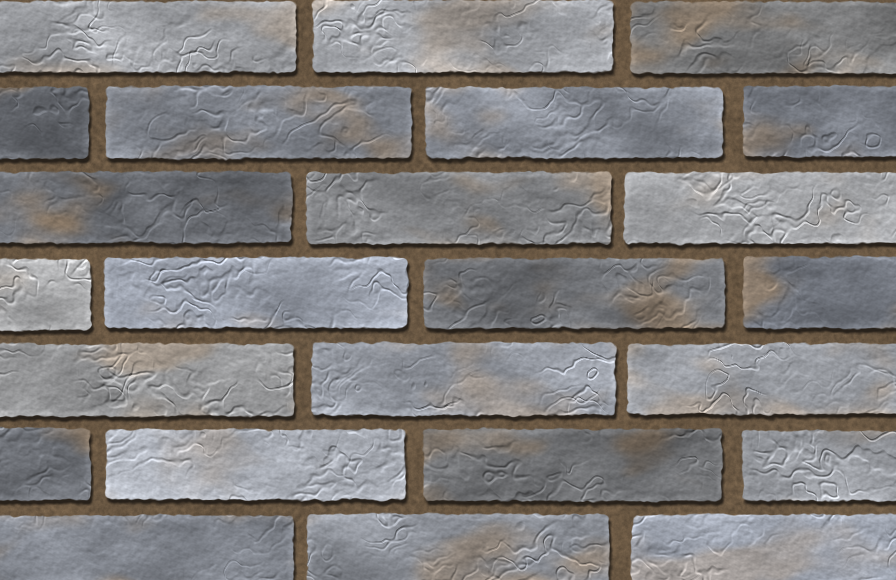
Give the GLSL for this texture, as a Shadertoy shader.

```glsl
const vec2 PITCH = vec2(0.549, 0.1476);
const vec2 HALF_BRICK = vec2(0.2600, 0.0612);
const float FIRST_BED = 0.125;
const vec2 TO_LIGHT = vec2(-0.4, 0.9);

const vec3 MORTAR = vec3(0.41, 0.34, 0.26);
const vec3 SHADOW = vec3(0.12, 0.10, 0.08);
const vec3 WARM = vec3(1.13, 0.98, 0.82);
const vec3 COOL = vec3(0.95, 0.99, 1.07);

struct Brick {
    vec2 id;
    vec2 local;
};

vec2 hash22(vec2 p) {
    vec3 q = fract(p.xyx * vec3(0.1031, 0.1030, 0.0973));
    q += dot(q, q.yzx + 33.33);
    return fract((q.xx + q.yz) * q.zy);
}

float cornerSlope(vec2 cell, vec2 corner, vec2 f) {
    return dot(hash22(cell + corner) * 2.0 - 1.0, f - corner);
}

float gradientNoise(vec2 p) {
    vec2 cell = floor(p), f = fract(p);
    vec2 u = f * f * f * (f * (f * 6.0 - 15.0) + 10.0);
    float low = mix(cornerSlope(cell, vec2(0, 0), f), cornerSlope(cell, vec2(1, 0), f), u.x);
    float high = mix(cornerSlope(cell, vec2(0, 1), f), cornerSlope(cell, vec2(1, 1), f), u.x);
    return mix(low, high, u.y);
}

float fbm(vec2 p, int octaves) {
    float sum = 0.0, gain = 1.0;
    for (int i = 0; i < octaves; i++) {
        sum += gain * gradientNoise(p);
        p = mat2(1.6, 1.2, -1.2, 1.6) * p + 7.3;
        gain *= 0.55;
    }
    return sum;
}

// Running bond with alternating course offsets
Brick findBrick(vec2 p) {
    float row = floor((p.y - FIRST_BED) / PITCH.y);
    float joint = mod(row, 2.0) < 0.5 ? 0.169 : 0.520;
    vec2 grid = vec2((p.x - joint) / PITCH.x, (p.y - FIRST_BED) / PITCH.y);
    return Brick(vec2(floor(grid.x), row) + 20.0, (fract(grid) - 0.5) * PITCH);
}

float roundedBox(vec2 p, vec2 halfSize, float radius) {
    vec2 q = abs(p) - halfSize + radius;
    return length(max(q, 0.0)) + min(max(q.x, q.y), 0.0) - radius;
}

// Signed distance to uneven, slightly shifted bricks
float wallDistance(vec2 p) {
    Brick b = findBrick(p);
    vec2 shift = (hash22(b.id + 3.0) - 0.5) * vec2(0.010, 0.004);
    vec2 halfSize = HALF_BRICK + (hash22(b.id + 9.0) - 0.5) * vec2(0.008, 0.003);
    float chips = 0.004 * gradientNoise(p * 16.0) + 0.004 * fbm(p * 55.0, 2);
    return roundedBox(b.local - shift, halfSize, 0.009) + chips;
}

// Thin creases, broken up by a patchy mask
float crease(vec2 p, vec2 scale, float width) {
    vec2 warp = vec2(fbm(p * 11.0, 3), fbm(p * 13.0 + 5.0, 3));
    float line = 1.0 - smoothstep(0.0, width, abs(gradientNoise(p * scale + warp * 1.5)));
    return line * smoothstep(-0.05, 0.25, gradientNoise(p * 7.0 + 31.0));
}

float relief(vec2 p) {
    float folds = crease(p, vec2(8.0, 22.0), 0.10);
    float cracks = crease(p * mat2(0.9, 0.43, -0.43, 0.9) + 4.0, vec2(13.0, 30.0), 0.13);
    return 0.32 * fbm(p * vec2(30.0, 44.0), 4) - 0.55 * folds - 0.40 * cracks;
}

vec3 brickColor(vec2 p, vec2 id, float dist) {
    vec2 seed = hash22(id + 41.0);
    vec2 q = p + seed * 19.0;

    // Firing tone and weathered patches
    float tone = mix(0.37, 0.68, seed.x);
    tone += 0.17 * fbm(q * vec2(5.0, 8.0), 4);
    tone += 0.06 * smoothstep(-0.014, -0.002, dist);

    // Warm stains mostly on dark bricks, cool tint elsewhere
    float stain = smoothstep(0.02, 0.42, fbm(q * vec2(4.0, 7.0) + 11.0, 3));
    stain *= mix(1.0, 0.25, seed.x);
    vec3 tint = mix(mix(vec3(1.0), COOL, seed.y), WARM, stain);

    // Raking light over the handmade surface
    float slope = relief(q) - relief(q + TO_LIGHT * 0.0035);
    float light = 1.0 + clamp(slope * 0.75, -0.55, 0.32);
    float pores = 0.10 * gradientNoise(q * 130.0);
    return tint * tone * (light + pores);
}

vec3 mortarColor(vec2 p, float pixel) {
    float sand = 0.24 * fbm(p * 95.0, 3) + 0.12 * gradientNoise(p * 12.0);
    float cover = wallDistance(p + TO_LIGHT * 0.0085);
    float shade = 1.0 - smoothstep(-0.002 - pixel, 0.002 + pixel, cover);
    return mix(MORTAR * (1.0 + sand), SHADOW, shade * 0.88);
}

void mainImage(out vec4 fragColor, in vec2 fragCoord) {
    vec2 p = fragCoord / iResolution.y;
    float pixel = 1.0 / iResolution.y;
    float dist = wallDistance(p);
    float coverage = 1.0 - smoothstep(-pixel, pixel, dist);
    vec3 brick = brickColor(p, findBrick(p).id, dist);
    vec3 color = mix(mortarColor(p, pixel), brick, coverage);
    fragColor = vec4(clamp(color, 0.0, 1.0), 1.0);
}
```
